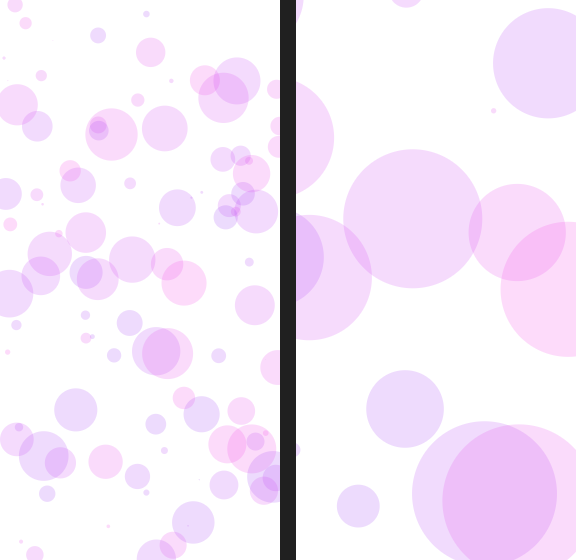
Left: the whole. Right: its middle third, enlarged.
Reproduce this background procedurally as a WebGL 2 fragment shader.

```glsl
#version 300 es
precision highp float;
// Translucent lavender and pink discs of many sizes scattered on white.

uniform vec2 u_resolution;
out vec4 fragColor;

const int DISC_COUNT = 98;
const float MAX_RADIUS = 0.094;   // in canvas widths
const float SIZE_SKEW = 1.25;     // above 1 favours small discs
const float OPACITY = 0.2;
const vec3 PAPER = vec3(1.0);
const vec3 LAVENDER = vec3(0.62, 0.30, 0.96);
const vec3 ORCHID = vec3(0.82, 0.30, 0.95);
const vec3 PINK = vec3(0.96, 0.30, 0.90);

// Integer hash giving three independent values in 0..1
vec3 hash3(uint n) {
    uvec3 v = uvec3(n, n + 71u, n * 3u + 19u) * 1664525u + 1013904223u;
    v.x += v.y * v.z; v.y += v.z * v.x; v.z += v.x * v.y;
    v ^= v >> 16u;
    v.x += v.y * v.z; v.y += v.z * v.x; v.z += v.x * v.y;
    return vec3(v >> 8u) / 16777216.0;
}

// Blend through the three tints
vec3 discTint(float t) {
    vec3 cool = mix(LAVENDER, ORCHID, clamp(2.0 * t, 0.0, 1.0));
    return mix(cool, PINK, clamp(2.0 * t - 1.0, 0.0, 1.0));
}

// Coverage of a disc with an edge one pixel wide
float discMask(vec2 p, vec2 center, float radius, float pixel) {
    return clamp(0.5 - (length(p - center) - radius) / pixel, 0.0, 1.0);
}

void main() {
    float pixel = 1.0 / u_resolution.x;
    vec2 p = gl_FragCoord.xy * pixel;
    vec2 extent = u_resolution * pixel;

    // Layer the discs, with radii spread evenly over the size range
    vec3 color = PAPER;
    for (int i = 0; i < DISC_COUNT; i++) {
        vec3 rnd = hash3(uint(i) + 307u);
        float rank = (float(i) + 0.5) / float(DISC_COUNT);
        float radius = MAX_RADIUS * pow(rank, SIZE_SKEW);
        float mask = discMask(p, rnd.xy * extent, radius, pixel);
        color = mix(color, discTint(rnd.z), OPACITY * mask);
    }
    fragColor = vec4(color, 1.0);
}
```
